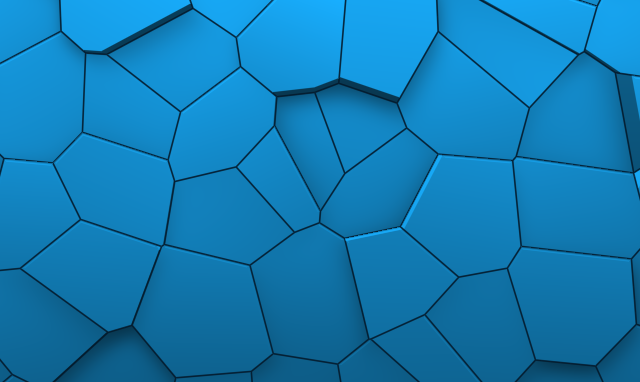
Write a WebGL 2 fragment shader that draws this background.

```glsl
#version 300 es
precision highp float;
// Blue relief of irregular polygon blocks raised to different heights.
// A Voronoi diagram gives the blocks; bisector distances give gaps and side
// walls, and a softened copy of the diagram gives the cast shadows.

uniform vec2 u_resolution;
out vec4 outColor;

const float CELLS_PER_HEIGHT = 4.2;
const vec2 PATTERN_ORIGIN = vec2(17.3, 41.6);
const vec2 LIGHT_DIR = vec2(-0.35, 0.94);
const vec3 BLUE = vec3(0.095, 0.685, 1.0);
const vec3 GAP_COLOR = vec3(0.012, 0.10, 0.17);
const float GAP_HALF_WIDTH = 0.009;

vec3 hash3(vec2 cell) {
    vec3 q = fract(cell.xyx * vec3(0.1031, 0.1030, 0.0973));
    q += dot(q, q.yxz + 33.33);
    return fract((q.xxy + q.yzz) * q.zyx);
}

// Block site in xy, block height in z.
vec3 blockAt(vec2 cell) {
    vec3 r = hash3(cell);
    return vec3(cell + 0.04 + 0.92 * r.xy, r.z);
}

float squaredLength(vec2 v) {
    return dot(v, v);
}

// Grid cell whose site lies nearest to p.
vec2 nearestCell(vec2 p) {
    vec2 best = floor(p);
    float bestDist = 1e5;
    for (int y = -2; y <= 2; y++) {
        for (int x = -2; x <= 2; x++) {
            vec2 cell = floor(p) + vec2(x, y);
            float dist = squaredLength(blockAt(cell).xy - p);
            if (dist < bestDist) {
                bestDist = dist;
                best = cell;
            }
        }
    }
    return best;
}

// Soft shade from higher blocks lying towards the light.
float castShadow(vec2 p, vec2 home, vec3 block) {
    vec2 q = p + 0.11 * LIGHT_DIR;
    float homeDist = squaredLength(q - block.xy);
    float shade = 0.0;
    float total = 0.0;
    for (int y = -2; y <= 2; y++) {
        for (int x = -2; x <= 2; x++) {
            vec3 other = blockAt(home + vec2(x, y));
            float weight = exp(6.0 * (homeDist - squaredLength(q - other.xy)));
            shade += weight * smoothstep(0.12, 0.75, other.z - block.z);
            total += weight;
        }
    }
    return shade / total;
}

// Returns gap distance, wall depth (positive inside a wall), wall normal y
// and the rise of the block over its nearest neighbour.
vec4 blockEdges(vec2 p, vec2 home, vec3 block, vec2 toCenter) {
    vec4 edge = vec4(1e5, -1e5, 0.0, 0.0);
    for (int y = -2; y <= 2; y++) {
        for (int x = -2; x <= 2; x++) {
            if (x == 0 && y == 0) continue;
            vec3 other = blockAt(home + vec2(x, y));
            vec2 normal = normalize(other.xy - block.xy);
            float dist = dot(0.5 * (block.xy + other.xy) - p, normal);
            float rise = block.z - other.z;
            float wallWidth = 0.24 * smoothstep(0.15, 0.9, rise)
                            * max(dot(normal, toCenter), 0.0);
            if (dist < edge.x) {
                edge.x = dist;
                edge.w = rise;
            }
            if (wallWidth - dist > edge.y) {
                edge.y = wallWidth - dist;
                edge.z = normal.y;
            }
        }
    }
    return edge;
}

void main() {
    vec2 uv = gl_FragCoord.xy / u_resolution.y;
    vec2 center = 0.5 * u_resolution / u_resolution.y;
    vec2 p = uv * CELLS_PER_HEIGHT + PATTERN_ORIGIN;
    float pixel = CELLS_PER_HEIGHT / u_resolution.y;

    vec2 home = nearestCell(p);
    vec3 block = blockAt(home);
    vec4 edge = blockEdges(p, home, block, center - uv);

    // Top faces: light falls off downwards, each block tilts a little.
    float ambient = mix(0.56, 0.93, uv.y);
    vec2 tilt = hash3(home + 71.0).xy - 0.5;
    float tone = ambient * (1.0 + 0.12 * dot(p - block.xy, tilt) + 0.07 * (block.z - 0.5));
    tone *= 1.0 - 0.55 * castShadow(p, home, block);

    // Thin lit lip on edges that face the light.
    float facing = smoothstep(0.1, 0.9, edge.z);
    float lip = 1.0 - smoothstep(0.0, 1.2 * pixel, abs(edge.x - 0.026));
    tone += 0.10 * lip * facing * smoothstep(-0.1, 0.3, edge.w);

    // Side walls: bright when facing up, dark when facing down.
    float wallTone = ambient * mix(0.38, 1.45, smoothstep(-0.6, 0.8, edge.z));
    tone = mix(tone, min(wallTone, 0.97), smoothstep(-0.7 * pixel, 0.7 * pixel, edge.y) * step(0.012, edge.y + edge.x));

    // Dark gaps between blocks, fainter under lit walls.
    float gap = 1.0 - smoothstep(GAP_HALF_WIDTH - 0.7 * pixel, GAP_HALF_WIDTH + 0.7 * pixel, edge.x);
    gap *= 0.9 - 0.5 * facing * smoothstep(0.1, 0.6, edge.w);

    outColor = vec4(mix(BLUE * tone, GAP_COLOR, gap), 1.0);
}
```
